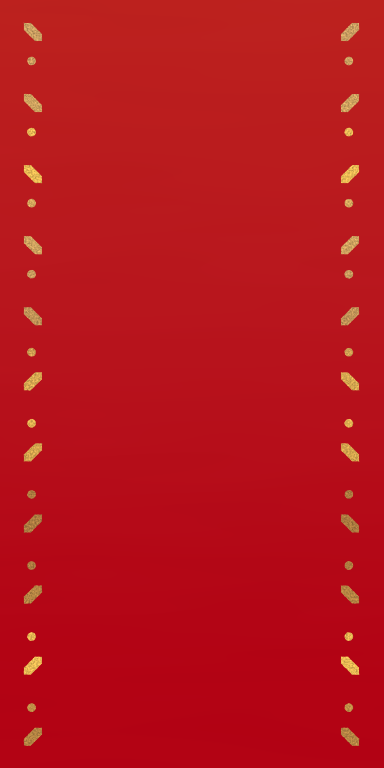
A WebGL 2 fragment shader for this background:

```glsl
#version 300 es
precision highp float;
// A red vertical gradient with two columns of gilded marks near the sides.
// Each column alternates slanted, pointed bars with dots; the slant flips
// below the middle. Gradient noise gives the foil its grain and worn edges.
uniform vec2 u_resolution;
out vec4 fragColor;

const float PITCH = 0.1851;      // vertical spacing of marks, in canvas widths
const vec3 RED_TOP = vec3(0.742, 0.145, 0.120);
const vec3 RED_MIDDLE = vec3(0.720, 0.082, 0.115);
const vec3 RED_BOTTOM = vec3(0.700, 0.010, 0.078);
const vec3 GOLD_DULL = vec3(0.67, 0.48, 0.25);
const vec3 GOLD_PALE = vec3(0.79, 0.62, 0.38);
const vec3 GOLD_BRIGHT = vec3(0.91, 0.73, 0.33);

vec2 hashGradient(vec2 cell) {
  vec3 h = fract(vec3(cell.xyx) * vec3(0.1031, 0.1030, 0.0973));
  h += dot(h, h.yzx + 33.33);
  return fract((h.xx + h.yz) * h.zy) * 2.0 - 1.0;
}

float gradientNoise(vec2 p) {
  vec2 i = floor(p), f = fract(p);
  vec2 s = f * f * f * (f * (f * 6.0 - 15.0) + 10.0);
  vec2 e = vec2(0.0, 1.0);
  float low = mix(dot(hashGradient(i), f),
                  dot(hashGradient(i + e.yx), f - e.yx), s.x);
  float high = mix(dot(hashGradient(i + e), f - e),
                   dot(hashGradient(i + e.yy), f - e.yy), s.x);
  return mix(low, high, s.y);
}

// Offset from the nearest mark (x) and its index (y) in a finite series.
vec2 nearestMark(float depth, float first, float count) {
  float k = clamp(round((depth - first) / PITCH), 0.0, count - 1.0);
  return vec2(depth - first - k * PITCH, k);
}

// Diagonal band cut by a square, which leaves right-angled points.
float barDistance(vec2 p, float slant, float halfSize, float halfWidth) {
  float box = max(abs(p.x), abs(p.y)) - halfSize;
  float band = abs(p.x - slant * p.y) * 0.7071 - halfWidth;
  return max(box, band);
}

float coverage(float d, float pixel) {
  return 1.0 - smoothstep(-0.6 * pixel, 0.6 * pixel, d);
}

vec3 redField(float t) {
  vec3 upper = mix(RED_TOP, RED_MIDDLE, smoothstep(-0.25, 0.55, t));
  return mix(upper, RED_BOTTOM, smoothstep(0.32, 0.95, t));
}

// Foil colour: sheen cycles slowly down the column, grain varies within.
vec3 foil(float row, float brightRow, float depth, float grain) {
  float sheen = 0.5 + 0.5 * cos(6.2832 * (row - brightRow) / 3.5);
  vec3 base = mix(GOLD_PALE, GOLD_DULL, smoothstep(0.6, 1.2, depth));
  return mix(base, GOLD_BRIGHT, sheen * sheen) * (1.0 + 0.32 * grain);
}

void main() {
  vec2 uv = gl_FragCoord.xy / u_resolution;
  vec2 p = vec2(uv.x, 2.0 * (1.0 - uv.y));   // x to the right, depth downward
  float pixel = max(1.0 / u_resolution.x, 2.0 / u_resolution.y);
  float right = step(0.5, p.x);

  // Red ground with very faint horizontal streaks
  vec3 color = redField(1.0 - uv.y);
  color += 0.006 * gradientNoise(p * vec2(2.0, 14.0));

  float grain = gradientNoise(p * 190.0) + 0.6 * gradientNoise(p * 370.0);
  float wear = 0.0012 * gradientNoise(p * 150.0 + 7.0);

  // Slanted bars: five above, six below with the opposite slant
  float lowerBar = step(0.908, p.y);
  vec2 bar = nearestMark(p.y, mix(0.0833, 0.9930, lowerBar), 5.0 + lowerBar);
  float slant = (1.0 - 2.0 * right) * (1.0 - 2.0 * lowerBar);
  vec2 barPoint = vec2(p.x - mix(0.0857, 0.9115, right), bar.x);
  float barEdge = barDistance(barPoint, slant, 0.0235, 0.0128) + wear;
  vec3 barGold = foil(bar.y + 5.0 * lowerBar, 2.0, p.y, grain);
  color = mix(color, barGold, coverage(barEdge, pixel));

  // Dots between the bars: four above, six below
  float lowerDot = step(0.815, p.y);
  vec2 dotMark = nearestMark(p.y, mix(0.1589, 0.9173, lowerDot), 4.0 + 2.0 * lowerDot);
  vec2 dotPoint = vec2(p.x - mix(0.0822, 0.9085, right), dotMark.x);
  float dotEdge = length(dotPoint) - 0.0112 + wear;
  vec3 dotGold = foil(dotMark.y + 4.0 * lowerDot, 1.2, p.y, grain);
  color = mix(color, dotGold, coverage(dotEdge, pixel));

  fragColor = vec4(clamp(color, 0.0, 1.0), 1.0);
}
```
